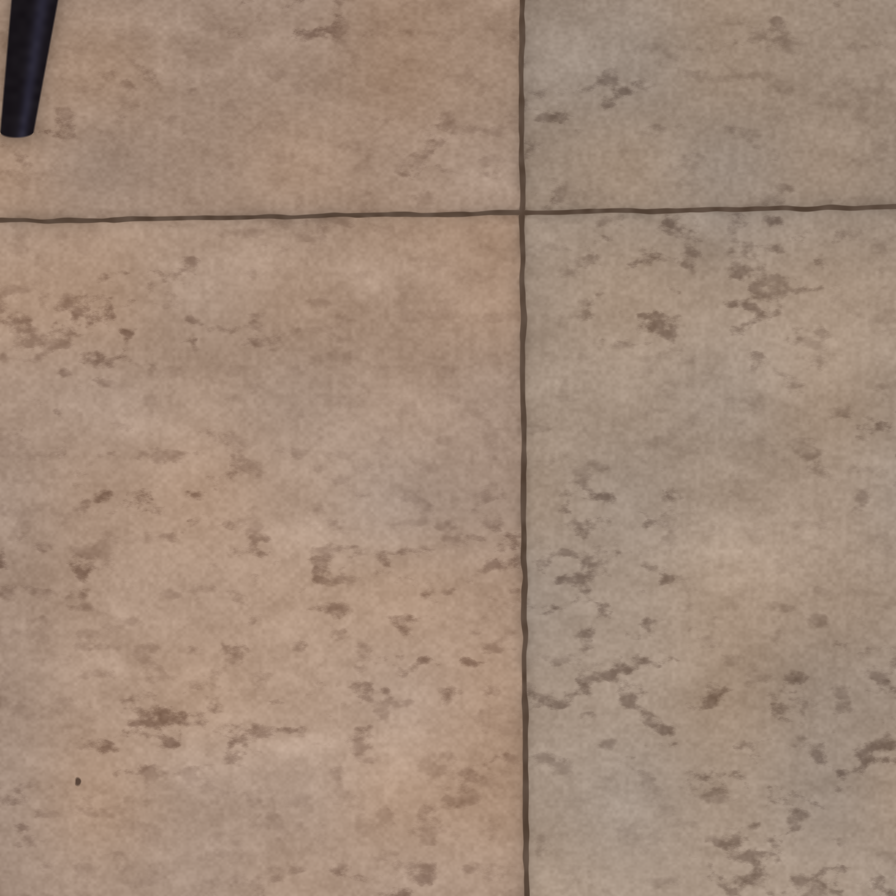
Write a Shadertoy shader that draws this texture.

```glsl
// Worn beige stone floor tiles with thin dark joints and the tip of a dark chair leg.

float hash(vec2 p) {
    return fract(sin(dot(p, vec2(127.1, 311.7))) * 43758.5453);
}

float noise(vec2 p) {
    vec2 i = floor(p), f = fract(p);
    f = f * f * (3.0 - 2.0 * f);
    return mix(mix(hash(i), hash(i + vec2(1, 0)), f.x),
               mix(hash(i + vec2(0, 1)), hash(i + vec2(1, 1)), f.x), f.y);
}

float fbm(vec2 p) {
    float sum = 0.0, amp = 0.5;
    for (int i = 0; i < 5; i++) {
        sum += amp * noise(p);
        p = mat2(1.6, 1.2, -1.2, 1.6) * p + 17.3;
        amp *= 0.5;
    }
    return sum;
}

// Stone surface: clouds, faint bands, dark flecks, pale scuffs and grain
vec3 stone(vec2 uv, vec2 tile) {
    vec2 p = uv + tile * 7.3;
    vec3 pink = vec3(0.665, 0.565, 0.492), grey = vec3(0.628, 0.555, 0.492);
    vec3 col = mix(pink, grey, clamp(tile.x + 0.35 * (noise(p * 5.0) - 0.5), 0.0, 1.0));
    col += 0.035 * (0.45 - uv.y);
    col += 0.13 * (fbm(p * vec2(5.0, 8.0)) - 0.48);
    col += 0.07 * (fbm(p * vec2(22.0, 40.0)) - 0.48);
    col.rb += vec2(0.025, -0.025) * (noise(p * 9.0 + 4.0) - 0.5);

    float patches = smoothstep(0.42, 0.7, fbm(p * vec2(6.0, 11.0) + 31.0));
    float flecks = smoothstep(0.52, 0.75, fbm(p * vec2(42.0, 65.0) + 9.0));
    col -= vec3(0.13, 0.13, 0.12) * flecks * (0.25 + patches);

    float scuffs = smoothstep(0.54, 0.72, fbm(p * vec2(9.0, 13.0) + 53.0));
    col += 0.05 * scuffs * noise(p * 60.0);
    return col + 0.05 * (noise(p * 190.0) - 0.5) + 0.03 * (noise(p * 330.0) - 0.5);
}

void mainImage(out vec4 fragColor, in vec2 fragCoord) {
    vec2 uv = fragCoord / iResolution.xy;
    float px = 1.0 / iResolution.y;

    // Slightly skewed joints with ragged edges
    vec2 joint = uv - vec2(0.587 - 0.005 * uv.y, 0.753 + 0.016 * uv.x);
    joint += 0.0025 * (vec2(noise(uv.yy * vec2(45.0, 3.0)), noise(uv.xx * vec2(40.0, 3.0) + 8.0)) - 0.5);
    vec2 tile = step(0.0, joint);
    vec3 col = stone(uv, tile);

    // Grime beside the joints, then the dark lines
    vec2 d = abs(joint);
    float near = min(d.x, d.y);
    col *= 1.0 - 0.16 * exp(-near * 140.0) * (0.5 + noise(uv * 50.0));
    vec2 halfWidth = vec2(0.0028, 0.0024) * (0.8 + 0.5 * noise(uv * 70.0));
    vec2 line = 1.0 - smoothstep(halfWidth - px, halfWidth + px, d);
    vec3 grout = vec3(0.33, 0.265, 0.22) + 0.09 * (noise(uv * 90.0) - 0.5);
    col = mix(col, grout, 0.92 * max(line.x, line.y));
    col = mix(col, grout, 0.5 * (1.0 - smoothstep(0.003, 0.009, length(joint))));

    // Small dark chip
    float chip = length((uv - vec2(0.087, 0.128)) * vec2(1.2, 0.8)) + 0.002 * noise(uv * 250.0);
    col = mix(col, vec3(0.31, 0.24, 0.2), 0.9 * (1.0 - smoothstep(0.003, 0.006, chip)));

    // Chair leg: tapered, rounded at the foot, with a soft contact shadow
    vec2 leg = uv - vec2(0.019, 0.853);
    leg.x -= 0.135 * leg.y;
    float radius = 0.018 + 0.05 * max(leg.y, 0.0);
    float foot = -leg.y - 0.006 * sqrt(max(0.0, 1.0 - leg.x * leg.x / (radius * radius)));
    float legDist = max(abs(leg.x) - radius, foot);
    col *= 1.0 - 0.22 * exp(-max(legDist, 0.0) * 110.0);
    float shine = exp(-pow((leg.x / radius - 0.35) * 3.0, 2.0));
    vec3 legCol = vec3(0.095, 0.08, 0.095) + vec3(0.07, 0.075, 0.11) * shine;
    legCol += 0.03 * (noise(uv * 120.0) - 0.5);
    col = mix(col, legCol, 1.0 - smoothstep(-px, px + 0.001, legDist));

    fragColor = vec4(clamp(col, 0.0, 1.0), 1.0);
}
```
